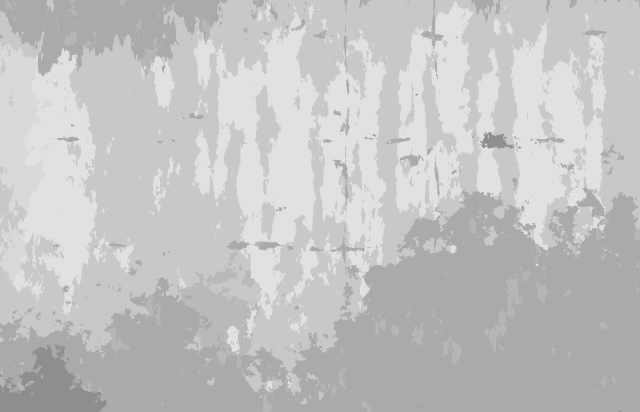
Write a Shadertoy shader that draws this texture.

```glsl
// Weathered plaster wall in a few flat greys: pale peeling streaks hang from
// the top and ragged damp climbs from the floor. Each layer is a soft shape
// field roughened by fractal gradient noise, then cut at zero.

float hash(vec2 p) {
    vec3 q = fract(p.xyx * vec3(0.1031, 0.1030, 0.0973));
    q += dot(q, q.yzx + 33.33);
    return fract((q.x + q.y) * q.z);
}

float cornerSlope(vec2 cell, vec2 offset) {
    float angle = 6.2832 * hash(cell);
    return dot(vec2(cos(angle), sin(angle)), offset);
}

float gradientNoise(vec2 p) {
    vec2 i = floor(p), f = p - i;
    vec2 u = f * f * f * (f * (f * 6.0 - 15.0) + 10.0);
    vec2 e = vec2(1, 0);
    return mix(mix(cornerSlope(i, f), cornerSlope(i + e.xy, f - e.xy), u.x),
               mix(cornerSlope(i + e.yx, f - e.yx), cornerSlope(i + e.xx, f - e.xx), u.x), u.y);
}

float fbm(vec2 p) {
    float sum = 0.0, amp = 1.0;
    for (int i = 0; i < 5; i++) {
        sum += amp * gradientNoise(p);
        p = mat2(1.96, 0.4, -0.4, 1.96) * p + 17.3;
        amp *= 0.66;
    }
    return sum;
}

float bump(float x, float center, float width) {
    x = (x - center) / width;
    return exp(-x * x);
}

// Antialiased coverage of the region where the field is positive
float cover(float field) {
    return smoothstep(-0.7, 0.7, field / max(fwidth(field), 1e-4));
}

// Pale vertical streaks: one broad at the left, the rest in jittered columns
float streakField(vec2 p) {
    p.x += 0.02 * gradientNoise(p * vec2(4.0, 6.0) + 5.0);
    float left = 1.4 - abs(p.x - 0.07 - 0.18 * (0.8 - p.y)) / 0.08;
    float field = min(left, min((0.87 - p.y) * 8.0, (p.y - 0.34) * 9.0));
    for (int i = 0; i < 16; i++) {
        float id = float(i);
        float x = 0.38 + 0.07 * (id + 0.7 * hash(vec2(id, 3.0)));
        float width = mix(0.012, 0.045, hash(vec2(id, 8.0)) * smoothstep(0.45, 0.75, x));
        float top = 0.93 - 0.12 * hash(vec2(id, 15.0));
        float bottom = mix(0.68, 0.3 + 0.25 * hash(vec2(id, 21.0)), smoothstep(0.45, 0.65, x));
        float streak = 1.2 - abs(p.x - x) / width;
        field = max(field, min(streak, min((top - p.y) * 10.0, (p.y - bottom) * 3.5)));
    }
    return clamp(field, -1.0, 1.0);
}

// Broken ledge lines across the wall and two hairline cracks down it
float crackField(vec2 p) {
    float wobble = 0.02 * gradientNoise(p * 6.0 + 40.0);
    float ledge = 1.0, hairline = 1.0;
    for (int i = 0; i < 3; i++)
        ledge = min(ledge, abs(p.y - 0.92 + 0.26 * float(i) + wobble));
    for (int i = 0; i < 2; i++)
        hairline = min(hairline, abs(p.x - 0.84 - 0.22 * float(i) + wobble));
    float breaks = fbm(p * vec2(8.0, 14.0) + 70.0);
    return max(0.8 * breaks - 0.2 - 30.0 * ledge,
               0.4 * breaks + 0.05 - 60.0 * hairline);
}

void mainImage(out vec4 fragColor, in vec2 fragCoord) {
    vec2 p = fragCoord / iResolution.y;
    float grain = fbm(p * 11.0 + 3.0);
    float flakes = fbm(p * vec2(15.0, 8.0) + 31.0);
    float drips = fbm(p * vec2(13.0, 5.0) + 57.0);
    float blotches = fbm(p * 9.0 + 83.0);

    // Plaster with one faint patch
    float patchField = 0.7 - length((p - vec2(0.53, 0.22)) * vec2(10.0, 5.5)) + 0.7 * blotches;
    float tone = mix(0.783, 0.725, cover(patchField));

    // Peeled pale streaks, duller toward the left edge
    float dull = cover(0.4 - 5.0 * p.x + 0.5 * blotches);
    float light = cover(0.6 * streakField(p) + 0.85 * flakes);
    tone = mix(tone, mix(0.883, 0.85, dull), light);

    // Damp from the floor, grime from the top, scattered stains and cracks
    float dampTop = 0.2 + 0.27 * smoothstep(0.72, 1.08, p.x)
                  + 0.1 * bump(p.x, 0.36, 0.08) - 0.11 * bump(p.x, 0.66, 0.14);
    float damp = (dampTop - p.y) * 5.0 + 0.85 * grain;
    float grimeEdge = mix(0.91, 1.04, smoothstep(0.45, 0.7, p.x));
    float grime = (p.y - grimeEdge) * 4.5 + 0.8 * drips;
    float stains = max(grime, max(blotches - 0.75, crackField(p)));
    float thin = cover(0.8 * flakes - 0.36);
    float dampTone = mix(0.665, 0.715, thin);
    tone = mix(tone, dampTone, cover(max(damp, stains)));

    // Darkest mould in the lower corner, along the floor and in small spots
    float corner = 0.9 - length((p - vec2(0.1, 0.0)) * vec2(6.0, 9.0));
    float floorLine = -0.35 - 9.0 * p.y;
    float spot = 0.2 - length((p - vec2(1.21, 0.65)) * vec2(12.0, 20.0));
    float mould = max(max(corner, floorLine), max(spot, -0.85)) + 0.8 * grain;
    tone = mix(tone, 0.555, cover(mould));

    fragColor = vec4(vec3(tone), 1.0);
}
```
